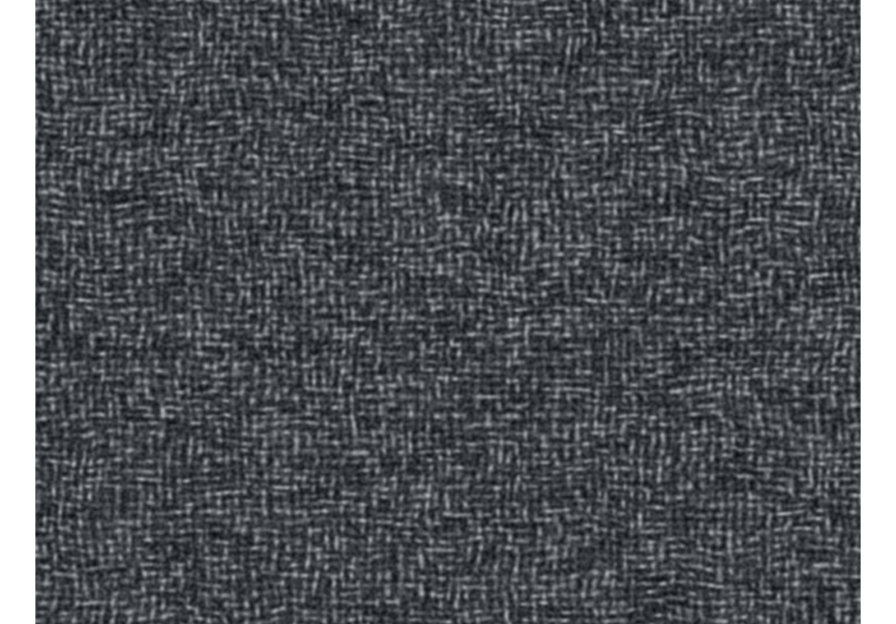
Reproduce this texture procedurally as a Shadertoy shader.

```glsl
// Charcoal woven cloth between two white side margins.
// Soft elongated stitches, alternating across and along on a jittered grid,
// are summed; gradient noise adds fibre grain, streaks and gentle warping.

const vec3  WHITE        = vec3(1.0);
const vec3  CLOTH_TINT   = vec3(-0.018, 0.0, 0.016); // cool offset from grey
const float CLOTH_LEVEL  = 0.283;                    // mean brightness
const float CONTRAST     = 0.28;                     // stitch relief
const float FIBRE_GRAIN  = 0.14;
const float STREAK_DEPTH = 0.06;
const vec2  PITCH        = vec2(0.0155, 0.0142);     // stitch spacing, canvas heights
const vec2  STITCH_SIZE  = vec2(0.50, 0.30);         // half length, half width in cells
const float JITTER       = 0.34;
const float TURNED_SHARE = 0.16;                     // stitches breaking the alternation
const float WARP         = 0.9;                      // thread wander in cells
const vec2  TONE_RANGE   = vec2(0.4, 1.6);
const float MARGIN       = 0.0395;                   // share of width per side
const float EDGE_SOFT    = 0.0012;

vec3 hash3(vec2 p) {
    vec3 q = fract(vec3(p.xyx) * vec3(0.1031, 0.1030, 0.0973));
    q += dot(q, q.yxz + 33.33);
    return fract((q.xxy + q.yzz) * q.zyx);
}

vec2 gradientAt(vec2 cell) {
    float angle = 6.28319 * hash3(cell + 57.0).x;
    return vec2(cos(angle), sin(angle));
}

float gradientNoise(vec2 p) {
    vec2 i = floor(p), f = p - i;
    vec2 u = f * f * f * (f * (f * 6.0 - 15.0) + 10.0);
    vec2 e = vec2(1.0, 0.0);
    float low  = mix(dot(gradientAt(i), f),
                     dot(gradientAt(i + e.xy), f - e.xy), u.x);
    float high = mix(dot(gradientAt(i + e.yx), f - e.yx),
                     dot(gradientAt(i + e.xx), f - e.xx), u.x);
    return mix(low, high, u.y);
}

// Sum of the soft stitches around a point given in cell units
float weave(vec2 p) {
    vec2 home = floor(p);
    float sum = 0.0;
    for (int y = -1; y <= 1; y++)
    for (int x = -1; x <= 1; x++) {
        vec2 cell = home + vec2(x, y);
        vec3 rnd = hash3(cell + 11.0);
        vec3 look = hash3(cell + 203.0);
        vec2 d = p - cell - 0.5 - JITTER * (rnd.xy - 0.5);
        bool upright = mod(cell.x + cell.y, 2.0) > 0.5;
        if (look.x < TURNED_SHARE) upright = !upright;
        d = (upright ? d.yx : d) / STITCH_SIZE;
        sum += mix(TONE_RANGE.x, TONE_RANGE.y, rnd.z) * exp(-dot(d, d));
    }
    return sum;
}

void mainImage(out vec4 fragColor, in vec2 fragCoord) {
    vec2 p = fragCoord / iResolution.y;
    float width = iResolution.x / iResolution.y;

    // Wandering thread grid
    vec2 wander = vec2(gradientNoise(p * 9.0), gradientNoise(p * 9.0 + 40.0));
    vec2 grid = p / PITCH + WARP * wander + 8.0;

    // Stitch relief, centred on its average
    float meanWeave = 3.14159 * STITCH_SIZE.x * STITCH_SIZE.y
                    * 0.5 * (TONE_RANGE.x + TONE_RANGE.y);
    float level = CLOTH_LEVEL + CONTRAST * (weave(grid) - meanWeave);

    // Fine fibres and broad sideways streaks
    level += FIBRE_GRAIN * gradientNoise(p * 135.0 + 7.0);
    level += STREAK_DEPTH * gradientNoise(p * vec2(8.0, 26.0) + 19.0);
    vec3 cloth = clamp(vec3(level) + CLOTH_TINT, 0.06, 0.75);

    // White margins at left and right
    float inside = min(p.x, width - p.x) - MARGIN * width;
    float soft = max(EDGE_SOFT, 0.5 / iResolution.y);
    fragColor = vec4(mix(WHITE, cloth, smoothstep(-soft, soft, inside)), 1.0);
}
```
